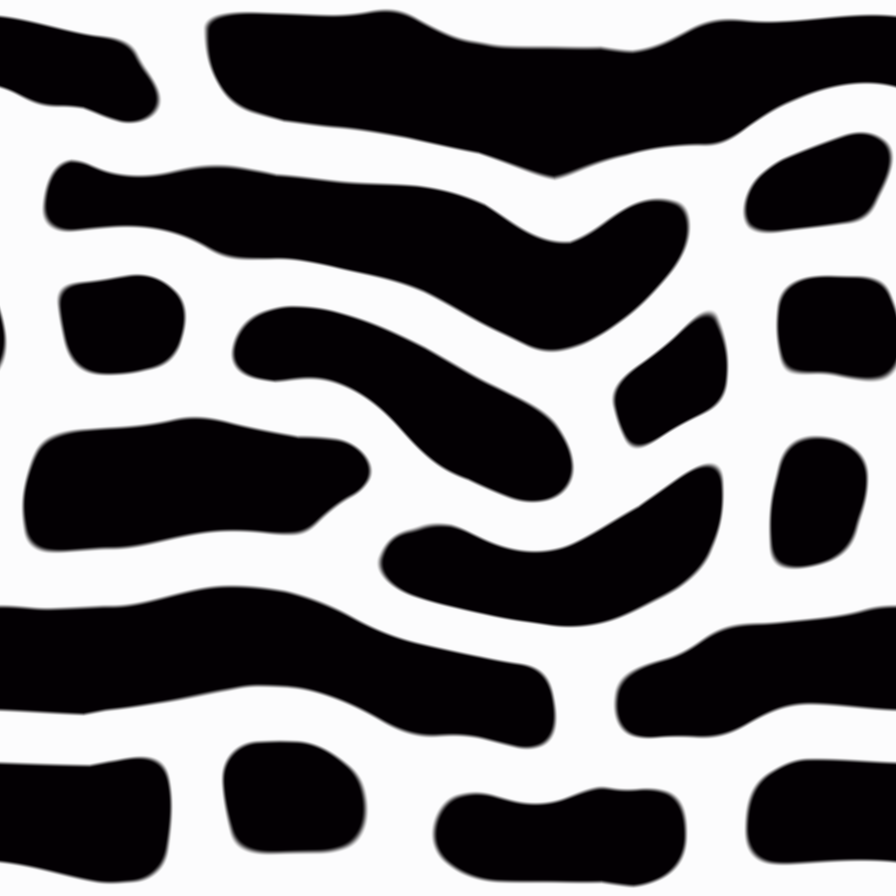
Reproduce this pattern procedurally as a WebGL 1 fragment shader.

```glsl
precision highp float;
// Seamless animal-hide pattern: rounded black bands and spots on white.

uniform vec2 u_resolution;

const vec3 WHITE = vec3(0.99, 0.99, 0.992);
const vec3 BLACK = vec3(0.01, 0.0, 0.01);
const vec2 GRID = vec2(5.0, 6.0);       // whole columns and rows per tile
const vec2 JITTER = vec2(0.5, 0.34);    // scatter of the sites, in cells
const float LINK_CHANCE = 0.42;         // share of sites joined to the next
const float STUB = 0.045;               // length of an unjoined bone
const float GAP = 0.06;                 // white width between shapes
const float CORNER_BLEND = 0.04;        // roundness of corners
const float EDGE = 0.003;               // half width of the soft edge
const float DIP = 0.045;                // sag of the bands
const vec2 DIP_CENTER = vec2(0.62, 0.62);
const float WOBBLE = 0.028;             // small irregularity of outlines
const float WOBBLE_GRID = 8.0;
const vec2 SEED = vec2(17.0, 43.0);
const float TAU = 6.2831853;
const float FAR = 1.0;

vec3 hash3(vec2 p) {
  vec3 q = fract((p.xyx + SEED.xyx) * vec3(0.1031, 0.1030, 0.0973));
  q += dot(q, q.yxz + 33.33);
  return fract((q.xxy + q.yzz) * q.zyx);
}

float smoothMin(float a, float b, float k) {
  float h = max(k - abs(a - b), 0.0) / k;
  return min(a, b) - 0.25 * k * h * h;
}

float segmentDistance(vec2 p, vec2 a, vec2 b) {
  vec2 pa = p - a, ba = b - a;
  float t = clamp(dot(pa, ba) / max(dot(ba, ba), 1e-6), 0.0, 1.0);
  return length(pa - ba * t);
}

// Two channels of value noise that wraps on the tile.
vec2 wrappedNoise(vec2 uv) {
  vec2 p = uv * WOBBLE_GRID;
  vec2 i = floor(p), f = fract(p);
  f = f * f * (3.0 - 2.0 * f);
  vec2 i0 = mod(i, WOBBLE_GRID), i1 = mod(i + 1.0, WOBBLE_GRID);
  vec2 low = mix(hash3(i0).xy, hash3(vec2(i1.x, i0.y)).xy, f.x);
  vec2 high = mix(hash3(vec2(i0.x, i1.y)).xy, hash3(i1).xy, f.x);
  return mix(low, high, f.y);
}

// Bends the rows into a shared valley and roughens their outlines.
vec2 warp(vec2 uv) {
  vec2 phase = TAU * (uv - DIP_CENTER);
  float strength = 0.7 + 0.3 * cos(phase.y);
  float sag = DIP * strength * (cos(phase.x) + 0.45 * cos(2.0 * phase.x));
  return uv + vec2(0.0, sag) + WOBBLE * (wrappedNoise(uv) - 0.5);
}

// Site position in xy, link choice in z.
vec3 site(vec2 cell) {
  vec3 h = hash3(mod(cell, GRID));
  return vec3((cell + 0.5 + JITTER * (h.xy - 0.5)) / GRID, h.z);
}

// Signed distance to the outlines, positive inside the black shapes.
// Each run of linked sites is one bone; shapes are the areas around them.
float shapeDistance(vec2 p) {
  vec2 home = floor(p * GRID);
  float nearest = FAR, others = FAR;
  for (int row = -2; row <= 2; row++) {
    float run = FAR;
    vec3 here = site(home + vec2(-2.0, float(row)));
    for (int col = -2; col <= 2; col++) {
      vec3 next = site(home + vec2(float(col + 1), float(row)));
      bool linked = here.z < LINK_CHANCE;
      vec2 stubEnd = here.xy + STUB * vec2(1.0, 3.0 * (here.z - 0.7));
      vec2 boneEnd = linked ? next.xy : stubEnd;
      run = min(run, segmentDistance(p, here.xy, boneEnd));
      if (!linked || col == 2) {
        others = smoothMin(others, max(run, nearest), CORNER_BLEND);
        nearest = min(nearest, run);
        run = FAR;
      }
      here = next;
    }
  }
  return 0.5 * (others - nearest - GAP);
}

void main() {
  vec2 uv = gl_FragCoord.xy / u_resolution;
  float ink = smoothstep(-EDGE, EDGE, shapeDistance(warp(uv)));
  gl_FragColor = vec4(mix(WHITE, BLACK, ink), 1.0);
}
```
